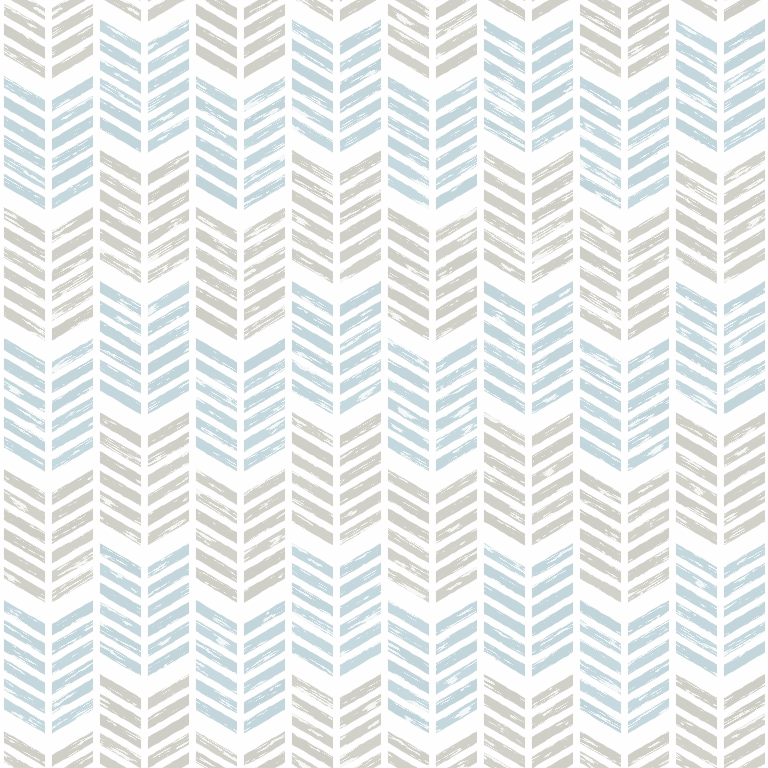
This pattern is drawn by a WebGL 1 fragment shader. Its source:

```glsl
precision highp float;

uniform vec2 u_resolution;

// Lengths are in column widths
const float COLUMNS = 8.0;
const float BLOCK_HEIGHT = 1.3646;
const float BAR_COUNT = 6.0;
const float BAR_PITCH = 0.2035;
const float BAR_THICKNESS = 0.123;
const float BAR_SLOPE = 0.585;
const float ARM_INNER = 0.036;
const float ARM_OUTER = 0.464;

const vec3 PAPER = vec3(0.995);
const vec3 BLUE = vec3(0.765, 0.84, 0.86);
const vec3 GREIGE = vec3(0.815, 0.813, 0.782);

float hash(vec2 p) {
  vec3 q = fract(vec3(p.xyx) * 0.1031);
  q += dot(q, q.yzx + 33.33);
  return fract((q.x + q.y) * q.z);
}

float valueNoise(vec2 p) {
  vec2 cell = floor(p);
  vec2 f = fract(p);
  f = f * f * (3.0 - 2.0 * f);
  float low = mix(hash(cell), hash(cell + vec2(1.0, 0.0)), f.x);
  float high = mix(hash(cell + vec2(0.0, 1.0)), hash(cell + vec2(1.0)), f.x);
  return mix(low, high, f.y);
}

float coverage(float dist, float pixel) {
  return clamp(0.5 - dist / pixel, 0.0, 1.0);
}

// Dry-brush scratches running along a bar; returns the paint left
float brushPaint(vec2 along, float seed) {
  vec2 offset = vec2(seed * 91.0, seed * 57.0);
  float tilt = along.y + along.x * 0.05 * (seed - 0.5);
  float fibre = valueNoise(vec2(along.x * 6.0, tilt * 75.0) + offset);
  float grain = valueNoise(vec2(along.x * 32.0, tilt * 95.0) + offset * 1.7);
  float patches = valueNoise(vec2(along.x * 4.0, along.y * 18.0) + offset * 2.3);
  float wear = fibre * 0.65 + grain * 0.25 + patches * 0.35 + seed * 0.08;
  return 1.0 - 0.85 * smoothstep(0.82, 0.94, wear);
}

void main() {
  vec2 p = gl_FragCoord.xy / u_resolution;
  p = vec2(p.x, 1.0 - p.y) * COLUMNS;
  float pixel = COLUMNS / min(u_resolution.x, u_resolution.y);

  // Column and mirrored arm
  float column = floor(p.x);
  float x = fract(p.x) - 0.505;
  float armX = abs(x);
  float side = step(0.0, x);

  // Shear the chevrons flat, then split into blocks and bars
  float start = mix(0.792, 0.198, mod(column, 2.0));
  float y = p.y - start - BAR_SLOPE * (ARM_OUTER - armX);
  y += 0.5 * (BAR_PITCH - BAR_THICKNESS);
  float block = floor(y / BLOCK_HEIGHT);
  float blockY = y - block * BLOCK_HEIGHT;
  float bar = floor(blockY / BAR_PITCH);
  float across = blockY - (bar + 0.5) * BAR_PITCH;

  // Bar shape with slightly rough edges
  float seed = hash(vec2(column * 2.0 + side + 11.0, block * 7.0 + bar + 43.0));
  float rough = valueNoise(vec2(armX * 24.0 + seed * 70.0, sign(across) * 5.0 + 9.0)) - 0.5;
  float barDist = abs(across) - 0.5 * BAR_THICKNESS + rough * 0.008;
  barDist *= inversesqrt(1.0 + BAR_SLOPE * BAR_SLOPE);
  float armDist = abs(armX - 0.5 * (ARM_INNER + ARM_OUTER)) - 0.5 * (ARM_OUTER - ARM_INNER);
  float shape = coverage(barDist, pixel) * coverage(armDist, pixel);
  shape *= step(bar, BAR_COUNT - 0.5);

  // Alternating block colours with a faint tint change per bar
  vec3 ink = mix(BLUE, GREIGE, mod(block, 2.0));
  ink += 0.02 * (seed - 0.4);
  float paint = shape * brushPaint(vec2(armX, across), seed);
  gl_FragColor = vec4(mix(PAPER, ink, paint), 1.0);
}
```
